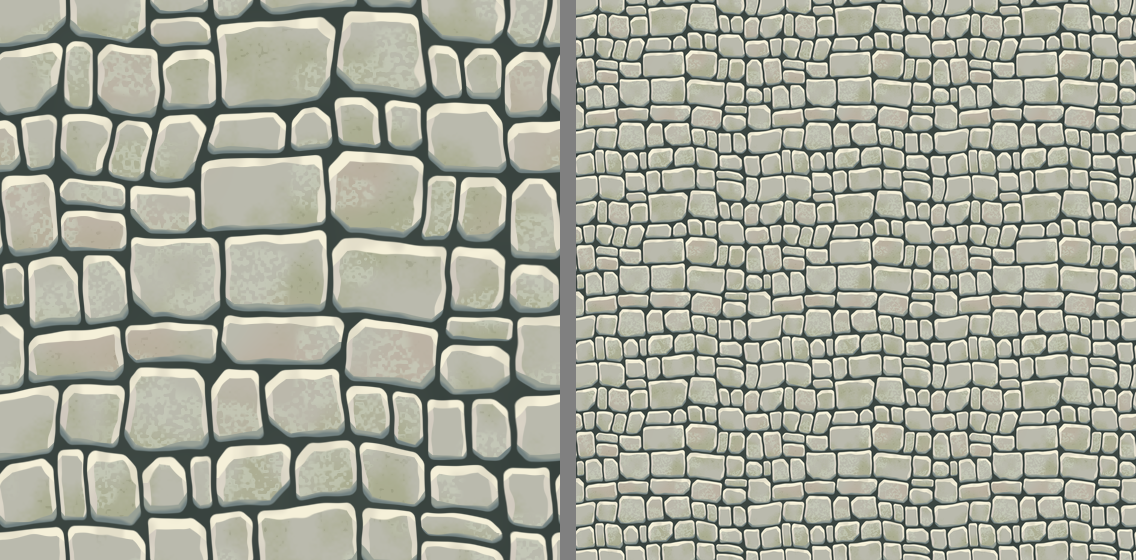
Left: one tile. Right: repeated 3 by 3.
A WebGL 2 fragment shader for this texture:

```glsl
#version 300 es
precision highp float;
// Painted dry-stone wall: a wrapping grid of interlocking rectangles, some split
// in two, is warped and chamfered into stones. Each gets a cream top, pale flanks,
// a blue-grey underside and a sponged face, over dark mortar.
uniform vec2 u_resolution;
out vec4 fragColor;

const vec2 GRID = vec2(6.0, 8.0); // even counts keep the parity pattern wrapping

float hash(vec2 p) {
    return fract(sin(dot(p, vec2(127.1, 311.7))) * 43758.5453);
}

// Value noise with n whole periods per canvas
float noise(vec2 p, vec2 n) {
    p *= n;
    vec2 i = floor(p), f = p - i;
    f = f * f * (3.0 - 2.0 * f);
    vec2 a = mod(i, n), b = mod(i + 1.0, n);
    return mix(mix(hash(a), hash(vec2(b.x, a.y)), f.x),
               mix(hash(vec2(a.x, b.y)), hash(b), f.x), f.y);
}

float smin(float a, float b, float k) {
    float h = max(k - abs(a - b), 0.0) / k;
    return min(a, b) - h * h * k * 0.25;
}

// Position of the joint running through a grid cell
float joint(vec2 cell) {
    return 0.5 + 0.62 * (hash(mod(cell, GRID) + 3.7) - 0.5);
}

// Rectangle around grid vertex v; joints alternate horizontal and vertical
void block(vec2 v, out vec2 lo, out vec2 hi) {
    float ne = joint(v), sw = joint(v - 1.0);
    float nw = joint(v - vec2(1, 0)), se = joint(v - vec2(0, 1));
    bool even = mod(v.x + v.y, 2.0) < 0.5;
    lo = v - 1.0 + (even ? vec2(nw, sw) : vec2(sw, se));
    hi = v + (even ? vec2(se, ne) : vec2(ne, nw));
}

void main() {
    vec2 p = gl_FragCoord.xy / u_resolution;
    float soft = max(0.0012, 0.8 / u_resolution.y);

    // Slanted joints from a broad warp, hand-drawn edges from a fine one
    vec2 w = p + 0.042 * (vec2(noise(p, vec2(5, 6)), noise(p + 0.37, vec2(6, 5))) - 0.5);
    w += 0.004 * (vec2(noise(p, vec2(31)), noise(p + 0.53, vec2(29))) - 0.5);

    // Find the block that holds this point
    vec2 g = w * GRID, cell = floor(g), id = cell, lo = cell, hi = cell + 1.0;
    for (int k = 0; k < 4; k++) {
        vec2 v = cell + vec2(k & 1, k >> 1), a, b;
        block(v, a, b);
        if (all(greaterThanEqual(g, a)) && all(lessThan(g, b))) {
            id = mod(v, GRID); lo = a; hi = b;
        }
    }
    lo /= GRID;
    hi /= GRID;

    // Split some blocks across their longer side
    vec2 size = hi - lo;
    if (hash(id + 11.3) < 0.5 && max(size.x, size.y) > 0.13) {
        float t = mix(0.3, 0.7, hash(id + 5.9));
        vec2 cut = mix(lo, hi, t);
        bool wide = size.x > size.y * 1.15;
        bool upper = wide ? w.x > cut.x : w.y > cut.y;
        if (wide) { if (upper) lo.x = cut.x; else hi.x = cut.x; }
        else { if (upper) lo.y = cut.y; else hi.y = cut.y; }
        if (upper) id += 0.41;
    }

    // Distances to the four slightly tilted sides and the nearest corner cut
    vec2 halfSize = 0.5 * (hi - lo), q = w - 0.5 * (lo + hi);
    float scale = clamp(min(halfSize.x, halfSize.y) / 0.045, 0.4, 1.1);
    vec2 tilt = 0.07 * (vec2(hash(id + 1.3), hash(id + 2.6)) - 0.5);
    float gap = 0.0036 + 0.0022 * hash(id + 8.1);
    float left = halfSize.x + q.x - gap - max(tilt.x * q.y, -0.002);
    float right = halfSize.x - q.x - gap - max(tilt.y * q.y, -0.002);
    float top = halfSize.y - q.y - gap - max(tilt.y * q.x, -0.002);
    float bottom = halfSize.y + q.y - gap - max(tilt.x * q.x, -0.002);
    float side = min(left, right), level = min(top, bottom);
    float r = hash(id + 0.17 * sign(q) + 6.2);
    float chamfer = (side + level - scale * mix(0.005, 0.029, r * r)) * 0.7071;
    float edge = smin(smin(side, level, 0.006), chamfer, 0.005);

    // Face: grey, olive low down, some warm stones, sponged pale patches
    float broad = 0.6 * noise(p, vec2(9, 11)) + 0.4 * noise(p, vec2(24, 18));
    float grain = 0.6 * noise(p, vec2(190)) + 0.4 * noise(p, vec2(97, 113));
    float low = -q.y / halfSize.y;
    vec3 col = mix(vec3(0.73, 0.73, 0.68), vec3(0.67, 0.68, 0.57),
                   smoothstep(0.35, 0.85, broad + 0.22 * low + 0.15 * (grain - 0.5)));
    float warm = smoothstep(0.55, 0.9, hash(id + 4.4)) * smoothstep(0.25, 0.7, noise(p, vec2(8, 7)));
    col = mix(col, vec3(0.74, 0.69, 0.63), 0.7 * warm);
    float sponge = smoothstep(0.5, 0.72, noise(p + 0.21, vec2(13, 15)));
    col = mix(col, vec3(0.79, 0.81, 0.74), 0.65 * sponge * smoothstep(0.38, 0.6, grain));
    col -= 0.05 * smoothstep(0.7, 0.85, grain) * smoothstep(0.45, 0.7, broad);

    // Bevels with uneven, brushed widths
    float stroke = noise(p + 0.13, vec2(22, 26)) - 0.5;
    float bristle = noise(p, vec2(46, 64)) - 0.5;
    float brush = scale * (0.011 * stroke + 0.003 * bristle);
    float streak = noise(p + 0.71, vec2(38, 21));
    float flankL = smoothstep(-soft, soft, scale * 0.0095 + brush - left);
    float flankR = smoothstep(-soft, soft, scale * 0.0090 - brush - right);
    col = mix(col, mix(vec3(0.81, 0.78, 0.74), vec3(0.88, 0.86, 0.80), streak), flankL);
    col = mix(col, mix(vec3(0.83, 0.81, 0.76), vec3(0.92, 0.90, 0.82), streak), flankR);

    float under = q.y < 0.0 ? min(bottom, chamfer) : bottom;
    vec3 shade = mix(vec3(0.45, 0.51, 0.51), vec3(0.60, 0.63, 0.59),
                     smoothstep(0.002, 0.009, under + 0.007 * (streak - 0.5)));
    col = mix(col, shade, smoothstep(-soft, soft, scale * 0.0095 + brush - under));

    float crown = q.y > 0.0 ? min(top, chamfer) : top;
    vec3 cream = mix(vec3(0.89, 0.87, 0.79), vec3(0.96, 0.94, 0.85), smoothstep(0.15, 0.6, streak));
    col = mix(col, cream, smoothstep(-soft, soft, scale * 0.0140 + brush - crown));

    // Mortar with a soft painted rim
    vec3 mortar = mix(vec3(0.21, 0.25, 0.235), vec3(0.25, 0.29, 0.27), broad);
    col = mix(mortar, col, smoothstep(-soft, soft * 1.3, edge));
    fragColor = vec4(col, 1.0);
}
```
